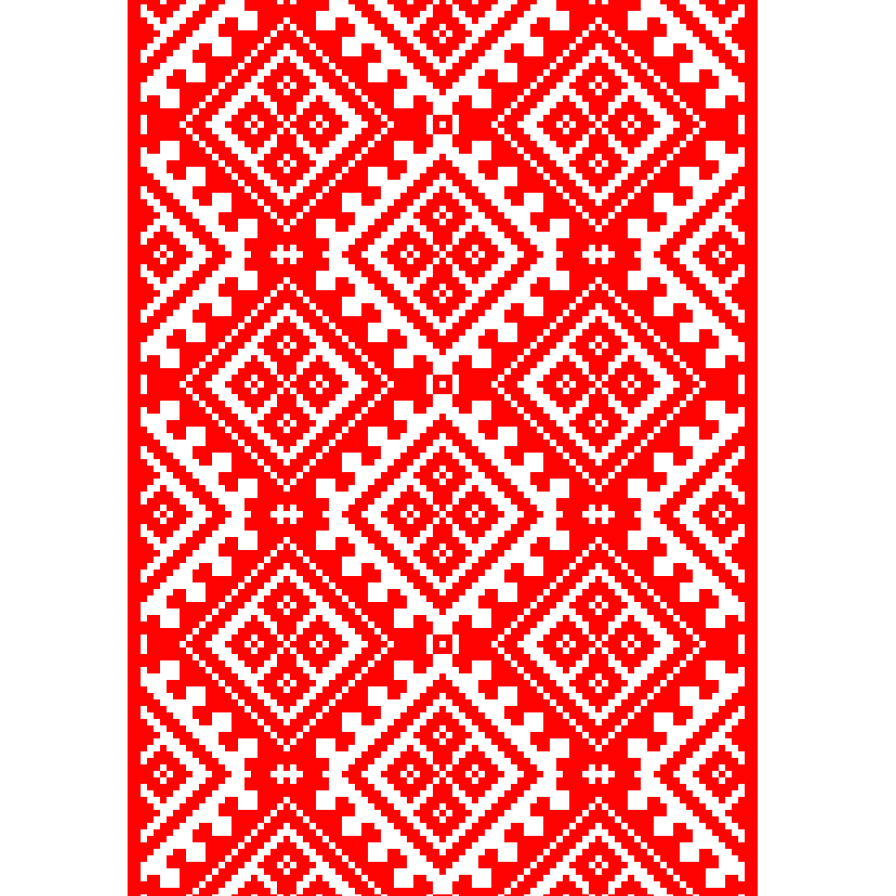
This pattern is drawn by a Shadertoy shader. Its source:

```glsl
// Red and white cross-stitch ribbon: nested diamonds, four-petal flowers and toothed lattice bands.

const vec3 RED = vec3(1.0, 0.01, 0.01);

float taxicab(vec2 v) {
    return abs(v.x) + abs(v.y);
}

// White stitches of the flower cluster and its enclosing diamond line.
bool medallion(vec2 q) {
    float d = q.x + q.y;
    float side = taxicab(q - vec2(5, 0));
    float top = taxicab(q - vec2(0, 6));
    bool eyes = side == 1.0 || top == 1.0;
    bool heart = q.x == q.y && q.x < 2.0;
    bool gaps = d > 3.0 && min(side, top) > 4.0;
    return d < 13.0 && (eyes || heart || gaps || d > 10.0);
}

// Is the stitch at this integer position white?
bool whiteStitch(vec2 cell) {
    // Ribbon ends and plain selvedge
    if (abs(cell.x) > 48.0) return true;
    if (abs(cell.x) > 46.0) return false;

    // Mirror into one quarter of the 48 by 40 repeat
    vec2 q = abs(mod(cell + vec2(24, 20), vec2(48, 40)) - vec2(24, 20));
    vec2 knot = vec2(q.x, 20.0 - q.y);
    vec2 clasp = vec2(24.0 - q.x, q.y);

    // Small knot above each plain diamond
    if (knot.x < 3.0 && knot.y < 2.0)
        return knot.x == 2.0 || knot == vec2(0);
    if (knot.x < 6.0 && knot.y < 2.0) return false;

    // Double-barred clasp beside it
    if (clasp.x < 5.0 && clasp.y < 3.0)
        return (clasp.y == 0.0 && clasp.x < 3.0) || clasp == vec2(1);

    // Dotted diamond in the corner of the quarter
    float d = q.x + q.y;
    if (d > 24.0) {
        vec2 corner = vec2(24, 20) - q;
        return medallion(corner) || corner.x + corner.y == 16.0;
    }

    // Plain diamond, white band, then fingers with a bulge halfway
    if (d < 16.0) return medallion(q);
    if (d < 19.0) return true;
    float along = abs(mod(q.x - q.y + 6.0, 8.0) - 4.0);
    float halfWidth = d == 21.0 || d == 22.0 ? 2.0 : 1.0;
    return along <= halfWidth;
}

float stitch(vec2 cell) {
    return whiteStitch(cell) ? 1.0 : 0.0;
}

void mainImage(out vec4 fragColor, in vec2 fragCoord) {
    float stitchSize = 0.00725;
    vec2 p = (fragCoord / iResolution.xy - vec2(0.494, 0.426)) / stitchSize;

    // Blend neighbouring stitches across one pixel at their shared edges
    vec2 cell = floor(p);
    vec2 pixel = 1.0 / (iResolution.xy * stitchSize);
    vec2 blend = clamp((p - cell - 0.5) / pixel + 0.5, 0.0, 1.0);
    float lower = mix(stitch(cell), stitch(cell + vec2(1, 0)), blend.x);
    float upper = mix(stitch(cell + vec2(0, 1)), stitch(cell + vec2(1)), blend.x);

    fragColor = vec4(mix(RED, vec3(1), mix(lower, upper, blend.y)), 1.0);
}
```
